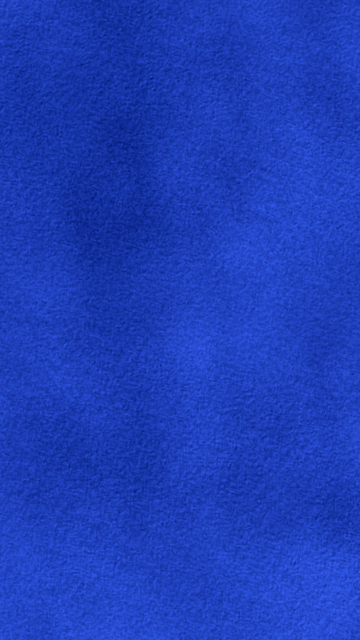
A WebGL 2 fragment shader for this texture:

```glsl
#version 300 es
precision highp float;

#define SHADOW_BLUE vec3(0.056, 0.163, 0.575)
#define LIGHT_BLUE vec3(0.176, 0.322, 0.870)
#define CLOUD_SCALE vec2(7.0, 5.0)
#define CLOUD_AMOUNT 1.0
#define FADE_AMOUNT 0.34
#define GRAIN_SCALE 235.0
#define GRAIN_AMOUNT 0.62
#define FIBRE_AMOUNT 0.46
#define CREASE_ANGLE -0.72
#define CREASE_AMOUNT 0.60
#define PORE_SCALE 110.0
#define PORE_AMOUNT 0.25

uniform vec2 u_resolution;
out vec4 fragColor;

float hash(vec2 p) {
    return fract(sin(dot(p, vec2(127.1, 311.7))) * 43758.5453);
}

float noise(vec2 p) {
    vec2 cell = floor(p);
    vec2 f = fract(p);
    f = f * f * (3.0 - 2.0 * f);
    float low = mix(hash(cell), hash(cell + vec2(1.0, 0.0)), f.x);
    float high = mix(hash(cell + vec2(0.0, 1.0)), hash(cell + vec2(1.0, 1.0)), f.x);
    return mix(low, high, f.y);
}

// Octaves fade slowly, so medium mottling stays visible
float fbm(vec2 p) {
    float sum = 0.0;
    float total = 0.0;
    float weight = 1.0;
    for (int i = 0; i < 5; i++) {
        sum += weight * noise(p);
        total += weight;
        p = mat2(1.6, 1.2, -1.2, 1.6) * p + 7.3;
        weight *= 0.57;
    }
    return sum / total;
}

mat2 rotation(float angle) {
    float c = cos(angle);
    float s = sin(angle);
    return mat2(c, -s, s, c);
}

float softSpot(vec2 p, vec2 center, vec2 radius) {
    vec2 d = (p - center) / radius;
    return exp(-dot(d, d));
}

// Height of the pebbled surface, slightly drawn out along the creases
float grainHeight(vec2 p) {
    vec2 q = rotation(CREASE_ANGLE) * p * GRAIN_SCALE;
    q += 1.6 * vec2(noise(p * 70.0), noise(p * 70.0 + 13.0));
    return 0.6 * noise(q * vec2(0.8, 1.1)) + 0.4 * noise(q * 1.6 + 31.0);
}

// Long thin wrinkles, bent by slow noise
float creaseHeight(vec2 p) {
    vec2 q = rotation(CREASE_ANGLE) * p;
    q.y += 0.025 * noise(p * 14.0);
    return noise(q * vec2(30.0, 140.0) + 11.0);
}

// Sparse dark pits, one candidate per cell
float pores(vec2 p) {
    vec2 q = rotation(0.4) * p * PORE_SCALE;
    vec2 cell = floor(q);
    vec2 center = 0.3 + 0.4 * vec2(hash(cell + 3.1), hash(cell + 8.7));
    float present = step(0.95, hash(cell + 5.3));
    return present * (1.0 - smoothstep(0.08, 0.28, length(fract(q) - center)));
}

void main() {
    vec2 p = gl_FragCoord.xy / u_resolution.y;

    // Uneven dye: slow clouds, paler toward the bottom
    float tone = 0.56 + CLOUD_AMOUNT * (fbm(p * CLOUD_SCALE + 2.7) - 0.5);
    tone -= FADE_AMOUNT * (p.y - 0.5);
    tone -= 0.20 * softSpot(p, vec2(0.14, 0.72), vec2(0.13, 0.16));
    tone -= 0.14 * softSpot(p, vec2(0.13, 0.28), vec2(0.09, 0.09));
    tone -= 0.16 * softSpot(p, vec2(0.49, 0.19), vec2(0.10, 0.06));
    tone += 0.10 * softSpot(p, vec2(0.34, 0.15), vec2(0.12, 0.12));

    // Relief lit from the upper left
    vec2 toLight = vec2(-0.0016, 0.0024);
    float grain = grainHeight(p) - grainHeight(p + toLight);
    float grainStrength = 0.75 + 0.5 * noise(p * 9.0 + 4.0);
    tone += GRAIN_AMOUNT * grainStrength * grain;

    // Fine nap
    vec2 fibre = rotation(0.5) * p * 340.0;
    tone += FIBRE_AMOUNT * (noise(fibre + 19.0) - 0.5);

    // Wrinkled patches
    float wrinkled = softSpot(p, vec2(0.43, 0.70), vec2(0.11, 0.08));
    wrinkled += softSpot(p, vec2(0.03, 0.46), vec2(0.08, 0.09));
    wrinkled += 0.5 * softSpot(p, vec2(0.40, 0.86), vec2(0.14, 0.07));
    wrinkled += 0.12;
    float crease = creaseHeight(p) - creaseHeight(p + 1.5 * toLight);
    tone += CREASE_AMOUNT * wrinkled * crease;

    tone -= PORE_AMOUNT * pores(p);

    fragColor = vec4(mix(SHADOW_BLUE, LIGHT_BLUE, clamp(tone, -0.3, 1.3)), 1.0);
}
```
